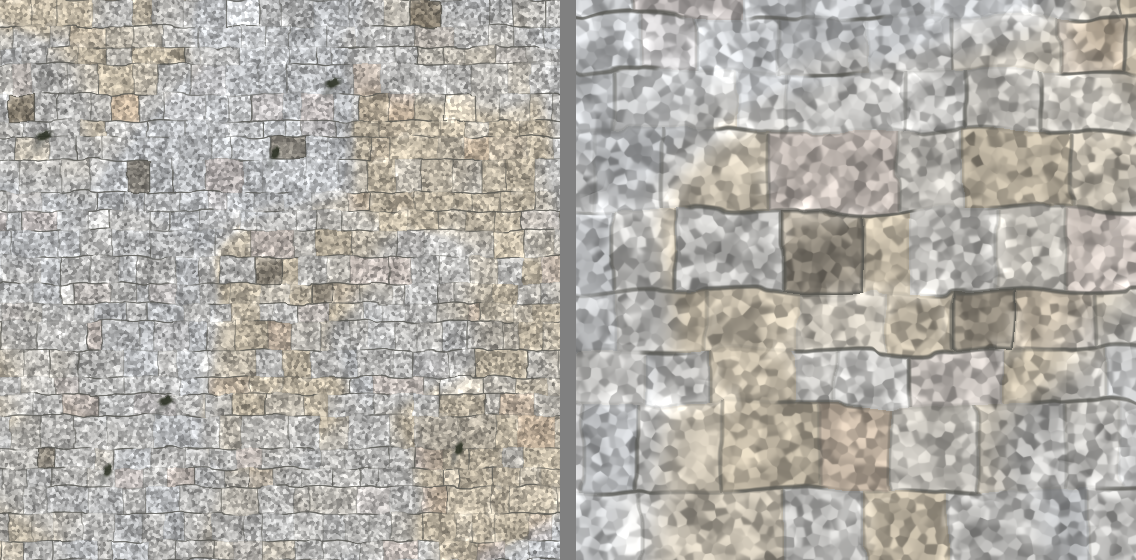
Left: the whole. Right: its middle third, enlarged.
A WebGL 2 fragment shader for this texture:

```glsl
#version 300 es
precision highp float;

uniform vec2 u_resolution;
out vec4 fragColor;

float hash(vec2 p) {
    vec3 q = fract(vec3(p.xyx) * vec3(0.1031, 0.1030, 0.0973));
    q += dot(q, q.yzx + 33.33);
    return fract((q.x + q.y) * q.z);
}

// Cellular noise with softly blended cells, 0 to 1
float cellNoise(vec2 p) {
    vec2 cell = floor(p);
    float sum = 0.0, total = 0.0;
    for (int y = -1; y <= 1; y++) {
        for (int x = -1; x <= 1; x++) {
            vec2 id = cell + vec2(x, y);
            vec2 d = id + vec2(hash(id + 17.0), hash(id + 53.0)) - p;
            float weight = exp(-10.0 * dot(d, d));
            sum += weight * hash(id + 91.0);
            total += weight;
        }
    }
    return sum / total;
}

// Jittered position of the upright joint with index k
float jointAt(float k, float row) {
    return k + 0.6 * hash(vec2(k + 40.0, row * 7.0 + 3.0));
}

// Soft ellipse, 1 at the centre, leaning by slope
float blob(vec2 d, vec2 radius, float slope) {
    d.y -= slope * d.x;
    d /= radius;
    return exp(-dot(d, d));
}

// Plant tuft with the shadow below it
vec3 addTuft(vec3 color, vec2 d, vec2 size) {
    d += 0.005 * (cellNoise(d * 150.0 + 60.0) - 0.5);
    float shadow = blob(d + vec2(0.008, 0.014), size * vec2(0.9, 1.3), 0.8);
    color = mix(color, vec3(0.40, 0.41, 0.40), 0.6 * shadow);
    float leaves = smoothstep(0.15, 0.8, blob(d, size, 0.15));
    return mix(color, vec3(0.17, 0.19, 0.14), 0.88 * leaves);
}

void main() {
    vec2 p = gl_FragCoord.xy / u_resolution;
    float pixel = 1.0 / min(u_resolution.x, u_resolution.y);

    // Slightly uneven courses
    vec2 q = p;
    q.y += 0.0016 * sin(p.x * 31.0 + p.y * 9.0) + 0.0012 * sin(p.x * 83.0 - p.y * 40.0);
    q += 0.004 * (vec2(cellNoise(p * 45.0), cellNoise(p * 45.0 + 200.0)) - 0.5);

    // 24 rows of varying height
    float v = q.y * 24.0 + 0.2 * sin(q.y * 41.0) + 0.06 * sin(q.y * 97.0) + 1.0;
    float rowsPerUnit = 24.0 + 8.2 * cos(q.y * 41.0) + 5.8 * cos(q.y * 97.0);
    float row = floor(v);
    float bedDistance = min(fract(v), 1.0 - fract(v)) / rowsPerUnit;

    // 16 to 22 stones of varying width in each row
    float count = mix(16.0, 22.0, hash(vec2(row, 5.0)));
    float u = q.x * count + 9.0 * hash(vec2(row, 23.0)) + 2.0;
    float stone = floor(u);
    stone -= step(u, jointAt(stone, row));
    float left = u - jointAt(stone, row);
    float right = jointAt(stone + 1.0, row) - u;
    float sideDistance = min(left, right) / count;
    float sideIndex = stone + step(right, left);
    float stoneHash = hash(vec2(stone + 11.0, row + 70.0));

    // Stone tone: broad weathering, single stones, coarse and fine grain
    float weather = cellNoise(p * 7.0 + 30.0);
    float coarse = cellNoise(p * 82.0 + 10.0);
    float fine = cellNoise(p * 190.0);
    float tone = 0.715 + 0.05 * (weather - 0.5) + 0.06 * (stoneHash - 0.5);
    tone += 0.18 * (coarse - 0.5) + 0.36 * (fine - 0.5);
    vec3 color = tone * vec3(1.0, 0.997, 0.987);

    // Ochre, rosy and cool stains that follow the stones
    float stain = cellNoise(p * 5.0 + 130.0) + 0.5 * (hash(vec2(stone, row + 9.0)) - 0.5);
    color *= mix(vec3(1.0), vec3(1.0, 0.95, 0.86), smoothstep(0.52, 0.95, stain));
    color *= mix(vec3(1.0), vec3(0.985, 1.0, 1.025), smoothstep(0.45, 0.1, stain));
    float rosy = smoothstep(0.86, 0.98, hash(vec2(stone + 31.0, row)));
    color *= mix(vec3(1.0), vec3(1.01, 0.95, 0.92), 0.7 * rosy);

    // Rare pale and dark blocks
    float pale = step(0.985, stoneHash);
    float dark = step(stoneHash, 0.015);
    color += 0.10 * pale;
    color *= mix(vec3(1.0), vec3(0.78, 0.75, 0.70), dark);

    // Pale mortar crumbs beside the joints
    float joint = min(bedDistance, sideDistance);
    float crumbs = smoothstep(0.62, 0.85, cellNoise(p * 60.0 + 80.0));
    color += 0.13 * crumbs * smoothstep(0.010, 0.002, joint);

    // Thin dark joints, worn away in places
    float worn = smoothstep(0.25, 0.72, cellNoise(p * 26.0 + 300.0));
    float bedStrength = 0.12 + 0.68 * worn;
    float sideStrength = 0.10 + 0.75 * hash(vec2(sideIndex + 5.0, row + 37.0)) * (0.5 + 0.5 * worn);
    float width = max(0.0020, pixel);
    float bed = bedStrength * smoothstep(width, 0.0004, bedDistance);
    float side = sideStrength * smoothstep(width, 0.0004, sideDistance);
    float outline = 0.8 * max(pale, dark) * smoothstep(width * 1.3, 0.0004, joint);
    color = mix(color, vec3(0.33, 0.33, 0.31), max(outline, max(bed, side)));

    // Broad and narrow tufts along two curved chains
    for (int i = 0; i < 3; i++) {
        float k = float(i), bend = k * (k - 1.0);
        vec2 broad = fract(vec2(0.595, 0.852) - k * vec2(0.298, 0.567) + bend * vec2(0.04, 0.02));
        vec2 narrow = fract(vec2(0.492, 0.727) - k * vec2(0.299, 0.567) - bend * vec2(0.037, 0.197));
        color = addTuft(color, p - broad, vec2(0.016, 0.008));
        color = addTuft(color, p - narrow, vec2(0.008, 0.011));
    }

    fragColor = vec4(clamp(color, 0.0, 1.0), 1.0);
}
```
